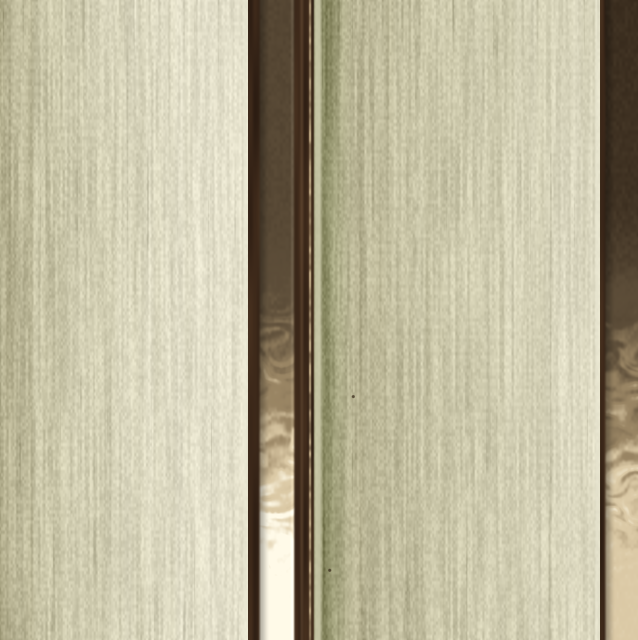
Write a WebGL 2 fragment shader that draws this texture.

```glsl
#version 300 es
precision highp float;
uniform vec2 u_resolution;
out vec4 outColor;

float hash(vec2 p) {
    return fract(sin(dot(p, vec2(127.1, 311.7))) * 43758.5453);
}

float noise(vec2 p) {
    vec2 i = floor(p), f = fract(p);
    f = f * f * (3.0 - 2.0 * f);
    return mix(mix(hash(i), hash(i + vec2(1, 0)), f.x),
               mix(hash(i + vec2(0, 1)), hash(i + vec2(1, 1)), f.x), f.y);
}

// Soft-edged interval from a to b
float band(float x, float a, float b, float soft) {
    return smoothstep(a - soft, a + soft, x) - smoothstep(b - soft, b + soft, x);
}

// Dark bronze to white-hot reflection
vec3 bronze(float t) {
    vec3 c = mix(vec3(0.19, 0.14, 0.09), vec3(0.36, 0.30, 0.22), smoothstep(0.0, 0.3, t));
    c = mix(c, vec3(0.60, 0.52, 0.39), smoothstep(0.3, 0.6, t));
    c = mix(c, vec3(0.86, 0.79, 0.65), smoothstep(0.6, 0.82, t));
    return mix(c, vec3(1.0, 0.98, 0.91), smoothstep(0.82, 1.0, t));
}

// Shaded olive to pale champagne
vec3 champagne(float t) {
    vec3 c = mix(vec3(0.50, 0.47, 0.34), vec3(0.69, 0.67, 0.54), smoothstep(0.0, 0.3, t));
    c = mix(c, vec3(0.80, 0.785, 0.67), smoothstep(0.25, 0.62, t));
    return mix(c, vec3(0.89, 0.875, 0.79), smoothstep(0.58, 1.0, t));
}

// Brushed panel, q runs from 0 to 1 across it
vec3 panel(vec2 uv, float q, float leftness) {
    float tone = 0.24 + 0.60 * pow(q, 0.72) + 0.16 * leftness * smoothstep(0.1, 0.45, q);
    tone -= 0.22 * (1.0 - smoothstep(0.02, 0.12, q));
    tone += 0.10 * (noise(uv * vec2(5.0, 3.0)) - 0.5);
    // Vertical brushing: fine hairlines, broader streaks and grit
    float hairs = noise(uv * vec2(260.0, 7.0)) - 0.5;
    float streaks = noise(uv * vec2(85.0, 2.0) + 31.0) - 0.5;
    float grit = noise(uv * vec2(330.0, 190.0)) - 0.5;
    vec3 c = champagne(clamp(tone + 0.10 * streaks, 0.0, 1.0));
    c += (0.12 * hairs + 0.09 * grit) * mix(1.1, 0.75, q);
    float scratch = smoothstep(0.80, 0.95, noise(uv * vec2(190.0, 3.0) + 67.0));
    c -= 0.09 * scratch * noise(uv * vec2(60.0, 40.0));
    // Cooler green along the shaded fold
    return c + vec3(-0.025, 0.008, -0.02) * (1.0 - smoothstep(0.0, 0.15, q));
}

// Sparse dark pits
float pits(vec2 uv) {
    vec2 cell = floor(uv * 14.0);
    vec2 center = 0.2 + 0.6 * vec2(hash(cell + 3.0), hash(cell + 8.0));
    float d = length(fract(uv * 14.0) - center);
    return step(0.95, hash(cell + 19.0)) * (1.0 - smoothstep(0.015, 0.05, d));
}

void main() {
    vec2 uv = gl_FragCoord.xy / u_resolution;
    float soft = max(0.0018, 0.8 / u_resolution.x);
    float period = 0.552;
    float shifted = uv.x - 0.388;
    float id = floor(shifted / period);
    float p = shifted - id * period;
    float leftness = id < 0.0 ? 1.0 : 0.0;
    float second = id > 0.0 ? 1.0 : 0.0;

    // Panel with a pale rolled lip on both sides
    vec3 color = panel(uv, clamp((p - 0.108) / 0.444, 0.0, 1.0), leftness);
    color = mix(color, vec3(0.84, 0.83, 0.71), 0.8 * band(p, 0.104, 0.116, 0.004));
    color = mix(color, vec3(0.93, 0.92, 0.84), 0.6 * band(p, 0.545, 0.553, 0.002));
    color = mix(color, vec3(0.25, 0.20, 0.13), 0.8 * pits(uv));

    // Recessed strip: dark walls
    vec3 wall = mix(vec3(0.17, 0.11, 0.07), vec3(0.28, 0.19, 0.12), noise(uv * vec2(140.0, 6.0)));
    color = mix(color, wall, band(p, 0.0, 0.104, soft));
    color = mix(color, vec3(0.40, 0.30, 0.21), 0.6 * band(p, 0.083, 0.087, 0.003));

    // Glossy floor, rippled where the reflection brightens downward
    float ripple = noise(uv * vec2(45.0, 95.0) + 4.0 * noise(uv * 25.0)) - 0.5;
    float fall = 1.0 - uv.y + 0.03 * second;
    float heat = 0.22 + 0.06 * fall + 0.75 * smoothstep(0.32, 0.93, fall);
    heat -= second * (0.12 + 0.08 * smoothstep(0.65, 0.95, fall));
    heat += ripple * 0.32 * band(fall, 0.52, 0.86, 0.14);
    heat += 0.05 * (noise(uv * vec2(220.0, 150.0)) - 0.5);
    vec3 gloss = bronze(clamp(heat, 0.0, 1.0));
    float floorStart = mix(0.019, 0.009, second);
    gloss *= 0.72 + 0.28 * smoothstep(floorStart, floorStart + 0.016, p);
    color = mix(color, gloss, band(p, floorStart, 0.073, 0.003));
    color = mix(color, gloss + 0.12, 0.5 * band(p, 0.068, 0.072, 0.002));

    // Broken glint along the outer edge
    float glint = 0.45 + 0.55 * noise(vec2(id * 9.0, uv.y * 110.0));
    color = mix(color, vec3(0.86, 0.77, 0.61), glint * band(p, 0.0965, 0.0995, soft));
    outColor = vec4(clamp(color, 0.0, 1.0), 1.0);
}
```
